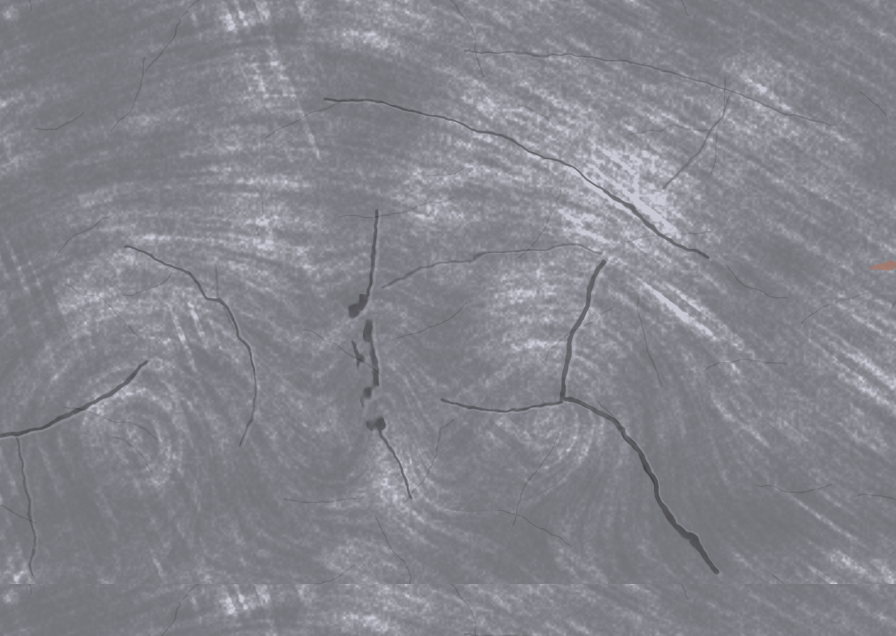
Write a WebGL 1 fragment shader that draws this texture.

```glsl
precision highp float;
uniform vec2 u_resolution;

const vec3 TINT = vec3(0.985, 0.985, 1.045);
const vec3 RUST = vec3(0.66, 0.47, 0.41);
const float BASE_TONE = 0.448;
const float TONE_GAIN = 0.077;
const float TONE_CURVE = 0.66;
const float BIAS = -0.15;
const float PATCH_GAIN = 4.2;
const float FIBRE_GAIN = 5.0;
const float BAND_GAIN = 3.2;
const float HATCH_GAIN = 1.5;
const float TOOTH_GAIN = 1.7;
const float FIBRE_STEP = 0.006;
const float CRACK_DARK = 0.17;
const float RIM_LIGHT = 0.06;
const float HAIR_DARK = 0.06;
const float HAIR_CELLS = 5.5;
const float SEAM = 0.0824;

float hash(vec2 p) {
  vec3 q = fract(vec3(p.xyx) * 0.1031);
  q += dot(q, q.yzx + 33.33);
  return fract((q.x + q.y) * q.z);
}

float noise(vec2 p) {
  vec2 i = floor(p), f = fract(p);
  f = f * f * (3.0 - 2.0 * f);
  return mix(mix(hash(i), hash(i + vec2(1, 0)), f.x),
             mix(hash(i + vec2(0, 1)), hash(i + vec2(1, 1)), f.x), f.y);
}

float fbm(vec2 p) {
  float sum = 0.0, amp = 0.5;
  for (int i = 0; i < 4; i++) {
    sum += amp * noise(p);
    p = mat2(1.6, 1.2, -1.2, 1.6) * p + 7.3;
    amp *= 0.5;
  }
  return sum;
}

float blob(vec2 p, vec2 centre, vec2 radius) {
  vec2 d = (p - centre) / radius;
  return exp(-dot(d, d));
}

// Contours of this height are the growth rings
float rings(vec2 p) {
  float arch = p.y + 0.1 * p.x + 0.5 * length(vec2(p.x - 0.5, 0.2));
  return arch - 0.40 * blob(p, vec2(0.19, 0.38), vec2(0.22))
              - 0.35 * blob(p, vec2(0.90, 0.40), vec2(0.20))
              - 0.15 * blob(p, vec2(0.60, 0.42), vec2(0.07, 0.17));
}

vec2 grainDirection(vec2 p) {
  const float e = 0.004;
  float s = rings(p);
  vec2 across = vec2(rings(p + vec2(e, 0)) - s, rings(p + vec2(0, e)) - s);
  return vec2(across.y, -across.x) / (length(across) + 1e-5);
}

// Noise smeared along the grain: x is fine fibre, y is wider bands
vec2 fibres(vec2 p) {
  vec2 sum = vec2(0.0);
  for (int i = 0; i < 16; i++) {
    sum += vec2(noise(p * 140.0), noise(p * 48.0 + 31.0));
    p += FIBRE_STEP * grainDirection(p);
  }
  return sum / 16.0 - 0.5;
}

// Short pale saw strokes at a fixed angle
float hatch(vec2 p, float angle, float seed) {
  float c = cos(angle), s = sin(angle);
  vec2 q = vec2(c * p.x + s * p.y, c * p.y - s * p.x);
  q.y += 0.012 * noise(q * 6.0);
  float strokes = noise(q * vec2(9.0, 95.0) + seed);
  float area = smoothstep(0.42, 0.62, fbm(q * vec2(3.0, 7.0) + seed));
  return area * smoothstep(0.45, 0.9, strokes);
}

float line(vec2 p, vec2 a, vec2 b, float bow, float width) {
  float size = length(b - a), px = 1.0 / u_resolution.y;
  vec2 u = (b - a) / size, d = p - a;
  float t = dot(d, u) / size, k = clamp(t, 0.0, 1.0);
  float side = dot(d, vec2(-u.y, u.x)) - bow * 4.0 * k * (1.0 - k);
  float dist = length(vec2((t - k) * size, side));
  return 1.0 - smoothstep(max(width - px, 0.0), width + px, dist);
}

float cracks(vec2 p) {
  float arch = max(line(p, vec2(0.51, 0.845), vec2(0.95, 0.70), 0.03, 0.0018),
                   line(p, vec2(0.95, 0.70), vec2(1.11, 0.59), 0.0, 0.0026));
  arch = max(arch, 0.6 * line(p, vec2(0.73, 0.92), vec2(1.30, 0.80), 0.03, 0.0015));
  float left = max(line(p, vec2(0.20, 0.61), vec2(0.40, 0.42), 0.04, 0.002),
                   line(p, vec2(0.0, 0.31), vec2(0.23, 0.43), -0.02, 0.003));
  left = max(left, 0.7 * line(p, vec2(0.40, 0.42), vec2(0.38, 0.30), 0.01, 0.0016));
  left = max(left, 0.6 * line(p, vec2(0.03, 0.31), vec2(0.055, 0.1), 0.0, 0.0016));
  float heart = max(line(p, vec2(0.595, 0.67), vec2(0.565, 0.51), 0.01, 0.0025),
                    line(p, vec2(0.59, 0.33), vec2(0.65, 0.22), 0.0, 0.002));
  float gash = line(p, vec2(0.565, 0.52), vec2(0.59, 0.33), 0.0, 0.015);
  heart = max(heart, gash * smoothstep(0.3, 0.6, noise(p * vec2(95.0, 55.0))));
  float right = max(line(p, vec2(0.956, 0.593), vec2(0.883, 0.37), -0.015, 0.004),
                    line(p, vec2(0.69, 0.37), vec2(0.883, 0.365), -0.01, 0.002));
  right = max(right, line(p, vec2(0.883, 0.37), vec2(1.015, 0.27), 0.025, 0.004));
  right = max(right, line(p, vec2(1.015, 0.27), vec2(1.13, 0.1), -0.01, 0.0045));
  right = max(right, 0.6 * line(p, vec2(0.6, 0.55), vec2(0.95, 0.605), 0.025, 0.0016));
  right = max(right, 0.6 * line(p, vec2(1.145, 0.845), vec2(1.04, 0.7), 0.01, 0.0016));
  return max(max(arch, left), max(heart, right));
}

float hairlines(vec2 p) {
  float sum = 0.0;
  for (int j = -1; j <= 1; j++) for (int i = -1; i <= 1; i++) {
    vec2 cell = floor(p * HAIR_CELLS) + vec2(i, j);
    vec2 mid = (cell + vec2(hash(cell), hash(cell + 17.0))) / HAIR_CELLS;
    float angle = 6.283 * hash(cell + 41.0);
    vec2 reach = vec2(cos(angle), sin(angle)) * mix(0.03, 0.09, hash(cell + 5.0));
    sum = max(sum, line(p, mid - reach, mid + reach, 0.008, 0.0009));
  }
  return sum;
}

// Broad light and dark areas around the knots
float layout(vec2 p) {
  float light = 1.4 * blob(p, vec2(0.635, 0.40), vec2(0.05, 0.17))
    + 1.1 * blob(p, vec2(0.44, 0.74), vec2(0.13, 0.09))
    + 0.9 * blob(p, vec2(0.65, 0.69), vec2(0.09, 0.06))
    + 0.9 * blob(p, vec2(0.17, 0.35), vec2(0.08, 0.06))
    + 0.8 * blob(p, vec2(0.93, 0.31), vec2(0.09, 0.06))
    + 0.6 * blob(p, vec2(1.0, 0.72), vec2(0.4, 0.28));
  float dark = blob(p, vec2(0.05, 0.15), vec2(0.3, 0.2))
    + blob(p, vec2(1.3, 0.2), vec2(0.25, 0.2))
    + blob(p, vec2(0.71, 0.47), vec2(0.08, 0.1))
    + 0.7 * blob(p, vec2(0.1, 0.95), vec2(0.25, 0.12));
  return light - 0.7 * dark;
}

void main() {
  vec2 p = gl_FragCoord.xy / u_resolution.y;
  if (p.y < SEAM) p.y += 1.0 - SEAM;

  // Wood surface
  vec2 fibre = fibres(p);
  float tooth = noise(p * 150.0) + noise(p * 260.0 + 9.0) - 1.0;
  float strokes = mix(hatch(p, 1.95, 3.0), hatch(p, -0.65, 50.0), smoothstep(0.35, 0.7, p.x));
  float z = BIAS + layout(p) + PATCH_GAIN * (fbm(p * 5.0 + 12.0) - 0.47);
  z += FIBRE_GAIN * fibre.x + BAND_GAIN * fibre.y + TOOTH_GAIN * tooth * 0.7;
  z += HATCH_GAIN * (strokes - 0.12);
  float tone = BASE_TONE + TONE_GAIN * exp(TONE_CURVE * clamp(z, -3.0, 2.3));

  // Cracks with a pale rim
  vec2 bent = p + 0.026 * (vec2(fbm(p * 19.0), fbm(p * 19.0 + 60.0)) - 0.47);
  float gap = cracks(bent);
  tone += RIM_LIGHT * cracks(bent - vec2(0.005, -0.003)) * (1.0 - gap);
  tone -= HAIR_DARK * hairlines(bent);
  tone = mix(tone, min(tone, 0.54) - CRACK_DARK, gap * 0.85);

  // Rust fleck at the right edge
  float fleck = blob(p, vec2(1.395, 0.583), vec2(0.03, 0.012)) + 0.8 * (noise(p * 90.0) - 0.5);
  vec3 color = mix(tone * TINT, RUST, 0.8 * smoothstep(0.45, 0.7, fleck));
  gl_FragColor = vec4(color, 1.0);
}
```
